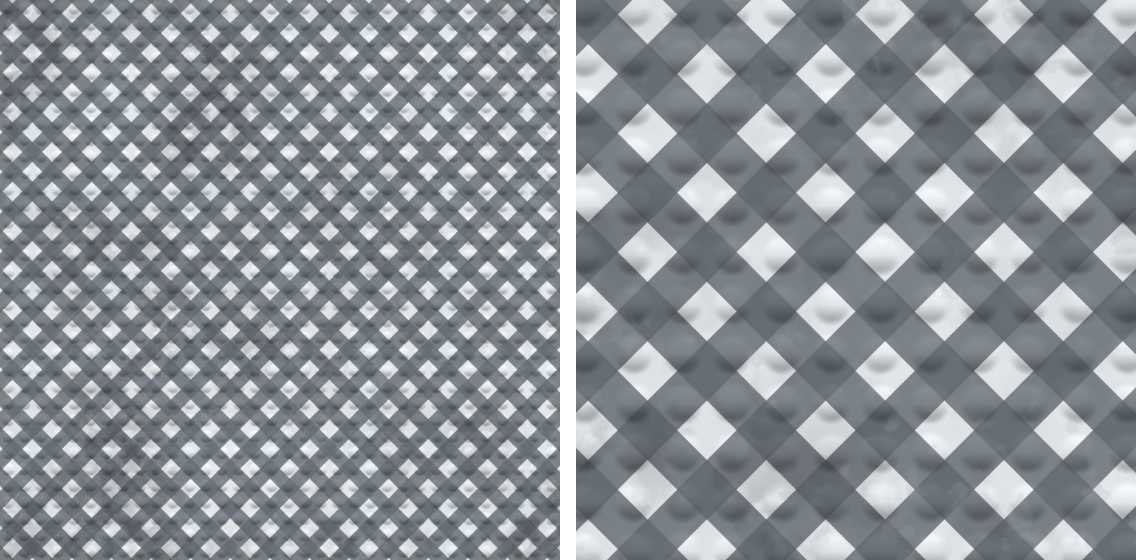
Left: the whole. Right: its middle third, enlarged.
A three.js fragment shader for this pattern:

```glsl
varying vec2 vUv;

float hash(vec2 p) {
  p = fract(p * vec2(0.1031, 0.1137));
  p += dot(p, p.yx + 33.33);
  return fract((p.x + p.y) * p.x * 17.3);
}

float noise(vec2 p) {
  vec2 cell = floor(p), f = fract(p);
  f = f * f * (3.0 - 2.0 * f);
  return mix(mix(hash(cell), hash(cell + vec2(1.0, 0.0)), f.x),
             mix(hash(cell + vec2(0.0, 1.0)), hash(cell + 1.0), f.x), f.y);
}

float fbm(vec2 p) {
  float sum = 0.0, weight = 0.5;
  for (int i = 0; i < 5; i++) {
    sum += weight * noise(p);
    p = mat2(1.6, 1.2, -1.2, 1.6) * p + 7.3;
    weight *= 0.5;
  }
  return sum / 0.97;
}

// Shading of a grid of soft domes lit from above
float studs(vec2 uv) {
  vec2 p = fract(uv * 34.0) - 0.5;
  float r = length(p) / 0.46;
  float slope = p.y / 0.46 * (1.0 - smoothstep(0.55, 1.0, r));
  return slope > 0.0 ? 0.14 * slope : 0.42 * slope;
}

void main() {
  // Diagonal bands, half of each period wide
  vec2 c = vUv - 0.5;
  vec2 diagonal = vec2(c.x + c.y, c.x - c.y) * 14.1421 - vec2(0.48, 0.01);
  vec2 distToBand = 0.25 - abs(fract(diagonal + 0.5) - 0.5);
  vec2 aa = 0.6 * fwidth(diagonal);
  vec2 band = 1.0 - smoothstep(-aa, aa, distToBand);

  // Bare cloth, one band, then two bands crossing
  vec3 color = mix(vec3(0.88, 0.895, 0.905), vec3(0.475, 0.502, 0.527), max(band.x, band.y));
  color = mix(color, vec3(0.405, 0.43, 0.46), band.x * band.y);

  // Faint seams along the band edges
  vec2 seam = 1.0 - smoothstep(0.0, 0.035, abs(distToBand));
  color *= 1.0 - 0.035 * max(seam.x * band.y, seam.y * band.x);

  color *= 1.0 + studs(vUv);

  // Broad stains, mottled grime and fine scuffs
  float stain = fbm(vUv * 5.0 + 11.0);
  float grime = smoothstep(0.42, 0.68, stain) * smoothstep(0.42, 0.62, fbm(vUv * 42.0));
  float scuff = smoothstep(0.6, 0.75, fbm(vUv * 75.0 + 31.0)) * smoothstep(0.4, 0.6, fbm(vUv * 9.0 + 3.0));
  color *= 1.0 + 0.1 * (0.48 - stain) - 0.13 * grime;
  color = mix(color, vec3(0.64, 0.66, 0.68), 0.2 * scuff);
  color += 0.025 * (fbm(vUv * 120.0) - 0.5);

  gl_FragColor = vec4(color, 1.0);
}
```
